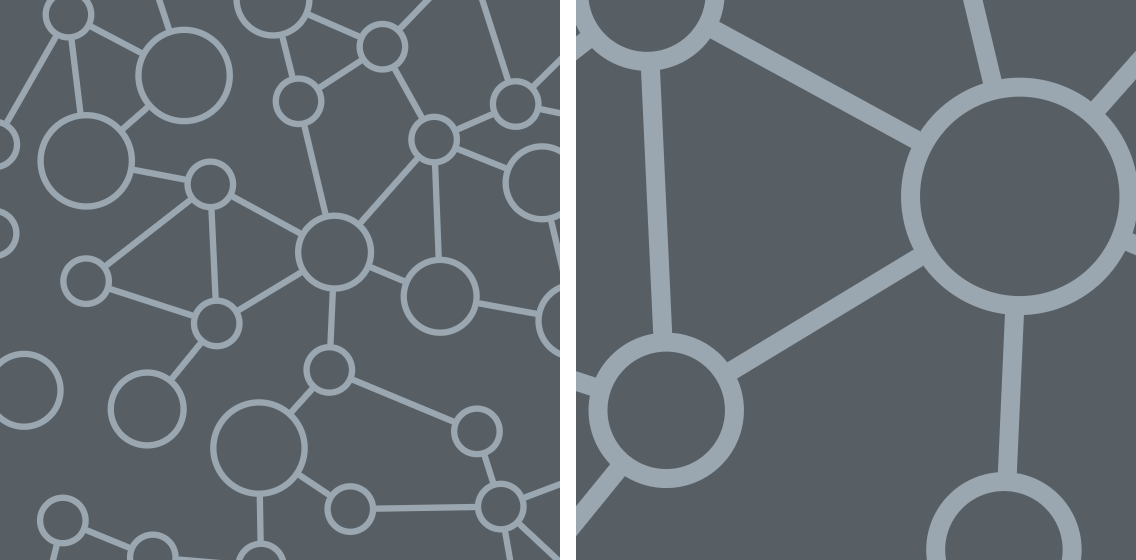
Left, the full canvas; right, a detail of the centre.
Write a WebGL 1 fragment shader that draws this pattern.

```glsl
precision highp float;
// Network of outlined circles in three sizes, joined by straight links on slate grey.

uniform vec2 u_resolution;

const vec3 SLATE = vec3(0.342, 0.371, 0.392);
const vec3 STEEL = vec3(0.602, 0.655, 0.694);

const vec2 SPACING = vec2(0.22, 0.20);   // column and row pitch of the lattice
const float STROKE = 0.0113;             // width of rings and links
const float REACH = 0.105;               // room each node may occupy around its site
const float LINK_SHARE = 0.54;           // part of the possible links that is drawn
const float TILT = 0.33;                 // lattice rotation in radians
const float TAU = 6.28318;

float hash(vec2 id, float salt) {
  return fract(sin(dot(id, vec2(127.1, 311.7)) + salt * 74.7) * 43758.5);
}

vec2 rotate(vec2 p, float angle) {
  float c = cos(angle);
  float s = sin(angle);
  return vec2(c * p.x - s * p.y, s * p.x + c * p.y);
}

float segmentDistance(vec2 p, vec2 a, vec2 b) {
  vec2 ab = b - a;
  float t = clamp(dot(p - a, ab) / dot(ab, ab), 0.0, 1.0);
  return length(p - a - ab * t);
}

// Small circles are common, large ones rare.
float nodeRadius(vec2 id) {
  float pick = hash(id, 1.0);
  return pick < 0.60 ? 0.0406 : (pick < 0.86 ? 0.0650 : 0.0815);
}

// Triangular lattice site, shifted as far as the circle size allows.
vec2 nodeCenter(vec2 id) {
  float slack = REACH - nodeRadius(id) - 0.5 * STROKE;
  float angle = TAU * hash(id, 2.0);
  float shift = slack * mix(0.5, 1.0, hash(id, 3.0));
  vec2 site = vec2(id.x + 0.5 * id.y, id.y) * SPACING;
  return site + shift * vec2(cos(angle), sin(angle));
}

// Distance to one optional link; far away when the link is left out.
float linkDistance(vec2 p, vec2 id, vec2 center, vec2 stepTo, float salt) {
  if (hash(id, salt) > LINK_SHARE) return 1.0;
  return segmentDistance(p, center, nodeCenter(id + stepTo));
}

// Distance to the centre line of the nearest ring or visible link.
float networkDistance(vec2 p) {
  float row = floor(p.y / SPACING.y + 0.5);
  vec2 home = vec2(floor(p.x / SPACING.x - 0.5 * row + 0.5), row);
  float disc = 1.0;
  float link = 1.0;
  for (int j = -2; j <= 2; j++) {
    for (int i = -2; i <= 2; i++) {
      vec2 id = home + vec2(float(i), float(j));
      vec2 center = nodeCenter(id);
      disc = min(disc, length(p - center) - nodeRadius(id));
      link = min(link, linkDistance(p, id, center, vec2(1.0, 0.0), 4.0));
      link = min(link, linkDistance(p, id, center, vec2(0.0, 1.0), 5.0));
      link = min(link, linkDistance(p, id, center, vec2(-1.0, 1.0), 6.0));
    }
  }
  // Circles hide the links that run beneath them.
  return disc < 0.0 ? -disc : min(disc, link);
}

void main() {
  float side = min(u_resolution.x, u_resolution.y);
  vec2 uv = gl_FragCoord.xy / side;
  vec2 p = rotate(uv - 0.5, TILT) + vec2(1.37, 2.11);

  // One-pixel antialiased stroke.
  float ink = clamp(0.5 + (0.5 * STROKE - networkDistance(p)) * side, 0.0, 1.0);
  gl_FragColor = vec4(mix(SLATE, STEEL, ink), 1.0);
}
```
